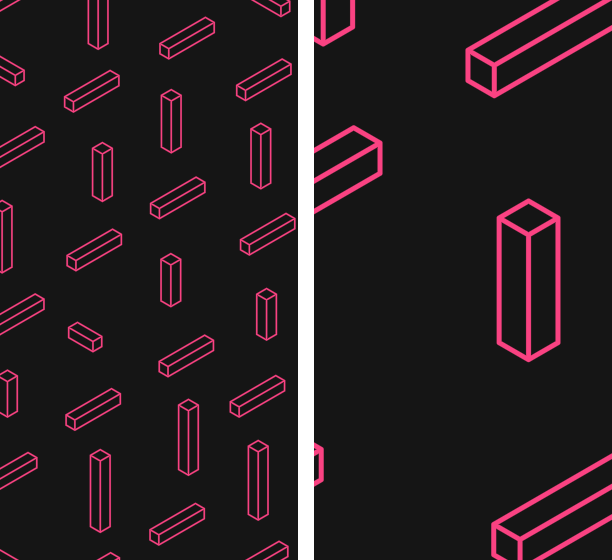
Left, the full canvas; right, a detail of the centre.
Give the GLSL for this pattern, as a WebGL 2 fragment shader.

```glsl
#version 300 es
precision highp float;

uniform vec2 u_resolution;
out vec4 fragColor;

const vec3 BACKGROUND = vec3(0.082);
const vec3 PINK = vec3(0.98, 0.26, 0.51);

// Lengths are fractions of the canvas width
const vec2 CELL = vec2(0.287, 0.272);
const vec2 JITTER = vec2(0.06, 0.04);
const float HALF_LINE = 0.0028;

// Isometric directions on the page
const vec2 RIGHT = vec2(0.866, 0.5);
const vec2 LEFT = vec2(-0.866, 0.5);
const vec2 UP = vec2(0.0, 1.0);

float hash(vec2 cell, float salt) {
    vec3 q = fract(vec3(cell, salt) * vec3(0.1031, 0.1030, 0.0973));
    q += dot(q, q.yzx + 33.33);
    return fract((q.x + q.y) * q.z);
}

float segment(vec2 p, vec2 a, vec2 b) {
    vec2 ap = p - a;
    vec2 ab = b - a;
    return length(ap - ab * clamp(dot(ap, ab) / dot(ab, ab), 0.0, 1.0));
}

// Edges of the parallelogram face that do not touch its corner at the origin
float farEdges(vec2 p, vec2 u, vec2 v) {
    return min(segment(p, u, u + v), segment(p, v, u + v));
}

// Wireframe of the three visible faces, centred on the origin
float wireBox(vec2 p, vec3 size) {
    vec2 a = RIGHT * size.x;
    vec2 b = LEFT * size.y;
    vec2 c = -UP * size.z;
    p += 0.5 * (a + b + c);
    float spokes = min(segment(p, vec2(0.0), a),
                   min(segment(p, vec2(0.0), b), segment(p, vec2(0.0), c)));
    float outline = min(farEdges(p, a, b), min(farEdges(p, b, c), farEdges(p, c, a)));
    return min(spokes, outline);
}

// Right-leaning bars alternate with posts and left-leaning bars
vec3 boxSize(vec2 cell) {
    float kind = hash(cell, 1.0);
    float stretch = hash(cell, 2.0);
    if (mod(cell.x + cell.y, 2.0) < 0.5) return vec3(0.176, 0.034, 0.034);
    if (kind < 0.55) return vec3(0.038, 0.038, mix(0.10, 0.25, stretch));
    return vec3(0.034, stretch < 0.65 ? 0.094 : 0.205, 0.034);
}

// Distance to the nearest line in columns that are shifted independently
float scatteredBoxes(vec2 p) {
    float nearest = 1.0;
    float column = floor(p.x / CELL.x);
    for (int i = -1; i <= 1; i++) {
        float x = column + float(i);
        float shift = hash(vec2(x, 7.0), 3.0);
        float row = floor(p.y / CELL.y - shift);
        for (int j = -1; j <= 1; j++) {
            vec2 cell = vec2(x, row + float(j));
            vec2 jitter = vec2(hash(cell, 4.0), hash(cell, 5.0)) - 0.5;
            vec2 center = (cell + vec2(0.5, 0.5 + shift)) * CELL + jitter * JITTER;
            nearest = min(nearest, wireBox(p - center, boxSize(cell)));
        }
    }
    return nearest;
}

void main() {
    vec2 p = gl_FragCoord.xy / u_resolution.x;
    float blur = 0.75 / u_resolution.x;
    // Offset keeps hashed cell indices positive and cuts boxes at the borders
    float d = scatteredBoxes(p + CELL * vec2(12.4, 20.3));
    float line = 1.0 - smoothstep(-blur, blur, d - HALF_LINE);
    fragColor = vec4(mix(BACKGROUND, PINK, line), 1.0);
}
```
